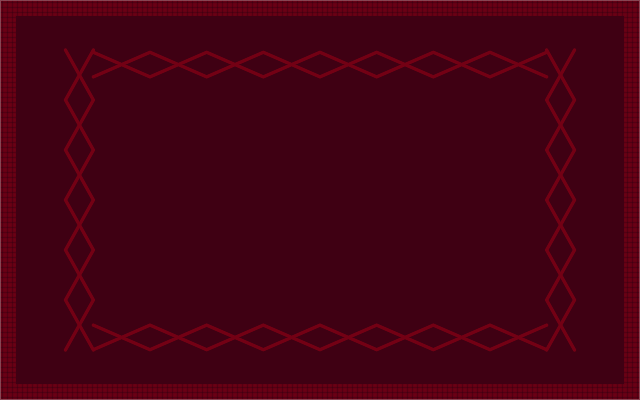
This background is drawn by a WebGL 2 fragment shader. Its source:

```glsl
#version 300 es
precision highp float;
// A dark crimson panel with a woven border and four braided strips.
// The canvas spans 768 x 480 units; each braid folds space into
// repeated crossed cells, and the weave repeats thin dark threads.

uniform vec2 u_resolution;
out vec4 fragColor;

const vec2 CANVAS = vec2(768.0, 480.0);
const vec3 GROUND = vec3(0.247, 0.0, 0.073);
const vec3 CRIMSON = vec3(0.45, 0.0, 0.08);
const vec3 CLOTH = vec3(0.42, 0.0, 0.08);
const vec3 THREAD = vec3(0.33, 0.0, 0.07);
const vec3 KNOT = vec3(0.26, 0.0, 0.07);
const vec3 RIM = vec3(0.62, 0.43, 0.47);

float segmentDistance(vec2 p, vec2 tip) {
    return length(p - tip * clamp(dot(p, tip) / dot(tip, tip), 0.0, 1.0));
}

// Distance to a chain of crosses: x runs along it, y across its middle.
float braidDistance(vec2 p, vec2 cell, float cellsPerHalf) {
    float along = abs(p.x);
    float index = clamp(floor(along / cell.x), 0.0, cellsPerHalf - 1.0);
    vec2 local = vec2(along - (index + 0.5) * cell.x, p.y);
    return segmentDistance(abs(local), 0.5 * cell);
}

// Coverage of a shape whose signed distance is negative inside.
float coverage(float d, float pixel) {
    return 1.0 - smoothstep(-0.5 * pixel, 0.5 * pixel, d);
}

// Evenly spaced threads along one axis.
float threads(float x, float period, float width, float pixel) {
    float d = abs(mod(x, period) - 0.5 * period) - 0.5 * width;
    return coverage(d, pixel);
}

vec3 weave(vec2 p, float pixel) {
    float warp = threads(p.x, 6.0, 2.0, pixel);
    float weft = threads(p.y, 6.0, 2.0, pixel);
    vec3 cloth = mix(CLOTH, THREAD, max(warp, weft));
    return mix(cloth, KNOT, warp * weft);
}

void main() {
    vec2 p = gl_FragCoord.xy / u_resolution * CANVAS;
    float pixel = CANVAS.y / u_resolution.y;
    vec2 centered = p - 0.5 * CANVAS;

    // Braids: mirrored columns, then mirrored rows
    vec2 column = vec2(centered.y, abs(centered.x) - 288.7);
    vec2 row = vec2(centered.x, abs(centered.y + 1.2) - 163.7);
    float braid = min(braidDistance(column, vec2(60.0, 33.5), 3.0),
                      braidDistance(row, vec2(68.0, 29.5), 4.0));
    vec3 color = mix(GROUND, CRIMSON, coverage(braid - 2.0, pixel));

    // Woven border and its pale outer rim
    vec2 inset = 0.5 * CANVAS - abs(centered);
    float edge = min(inset.x, inset.y);
    color = mix(color, weave(p, pixel), coverage(edge - 19.0, pixel));
    color = mix(color, RIM, coverage(edge - 0.7, pixel));

    fragColor = vec4(color, 1.0);
}
```
